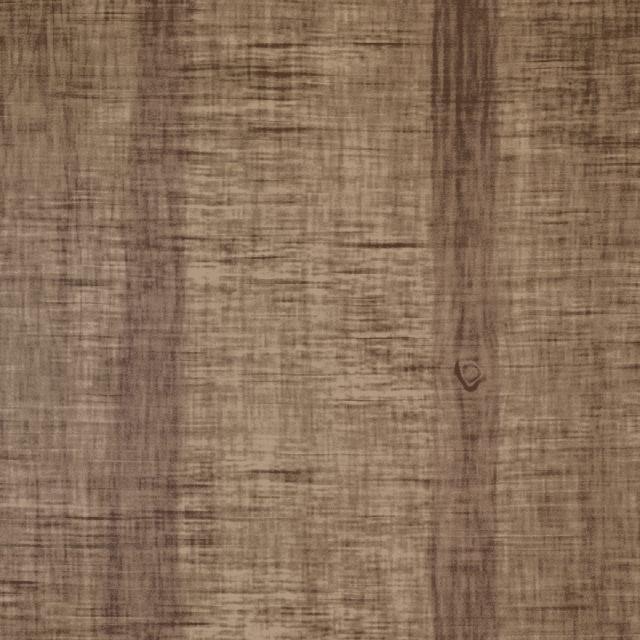
This texture is drawn by a WebGL 1 fragment shader. Its source:

```glsl
precision highp float;
// Dark walnut boards with vertical grain, rough horizontal saw marks and a knot.
uniform vec2 u_resolution;

float hash(vec2 p) {
  return fract(sin(dot(p, vec2(127.1, 311.7))) * 43758.5453);
}

float noise(vec2 p) {
  vec2 i = floor(p), f = fract(p);
  f = f * f * (3.0 - 2.0 * f);
  return mix(mix(hash(i), hash(i + vec2(1.0, 0.0)), f.x),
             mix(hash(i + vec2(0.0, 1.0)), hash(i + vec2(1.0, 1.0)), f.x), f.y);
}

float fbm(vec2 p) {
  float sum = 0.0, gain = 0.53;
  for (int i = 0; i < 4; i++) {
    sum += gain * noise(p);
    p = p * 2.03 + 17.3;
    gain *= 0.5;
  }
  return sum;
}

// Soft-edged strip between two x positions
float strip(float x, float left, float right, float soft) {
  return smoothstep(left - soft, left + soft, x) * (1.0 - smoothstep(right - soft, right + soft, x));
}

void main() {
  vec2 uv = gl_FragCoord.xy / u_resolution;

  // Board layout: the dark strip on the left leans with height
  float edge = uv.x + 0.008 * (noise(vec2(uv.y * 9.0, 3.0)) - 0.5);
  float lean = mix(0.155, 0.222, uv.y);
  float leftBoard = 1.0 - smoothstep(-0.015, 0.015, edge - lean);
  float leanStrip = strip(edge, lean, mix(0.278, 0.305, uv.y * uv.y), 0.01);
  float sawnBoard = strip(edge, 0.285, 0.675, 0.008);
  float knotBoard = strip(edge, 0.675, 0.778, 0.004);
  float rightBoard = smoothstep(0.774, 0.782, edge);

  // Grain bends around the knot
  vec2 toKnot = uv - vec2(0.737, 0.42);
  float knotDist = length(toKnot * vec2(1.0, 0.85));
  vec2 grain = uv;
  grain.x -= toKnot.x * 0.6 * exp(-dot(toKnot, toKnot) * 250.0);
  grain.x += 0.012 * (noise(vec2(uv.x * 5.0, uv.y * 4.0)) - 0.5);

  // Board tones and slow light changes
  float tone = 0.58 + 0.10 * sawnBoard - 0.17 * leanStrip - 0.13 * knotBoard - 0.02 * rightBoard;
  tone += 0.11 * strip(uv.x, 0.783, 0.825, 0.012) + 0.10 * strip(uv.x, 0.68, 0.71, 0.012);
  tone -= 0.16 * smoothstep(0.6, 1.0, uv.y) + 0.05 * smoothstep(0.3, 0.0, uv.y);
  tone -= 0.09 * smoothstep(0.85, 1.0, uv.x);
  tone += 0.16 * (fbm(vec2(grain.x * 11.0, uv.y * 2.2)) - 0.5);

  // Vertical grain, from broad streaks to fine fibres
  tone += 0.26 * (fbm(vec2(grain.x * 40.0, uv.y * 1.8 + 5.0)) - 0.5);
  tone += 0.18 * (noise(vec2(grain.x * 130.0, uv.y * 9.0)) - 0.5);
  tone += 0.26 * (noise(vec2(grain.x * 250.0, uv.y * 45.0)) - 0.5);

  // Arched figure on the left board, long dark veins on the knot board
  float figure = fbm(vec2(uv.x * 13.0, uv.y * 2.6 + 9.0));
  float arch = abs(fract(figure * 6.0) - 0.5) * 2.0;
  tone -= 0.17 * leftBoard * smoothstep(0.35, 0.0, arch) * noise(uv * vec2(9.0, 6.0));
  float vein = noise(vec2(grain.x * 95.0, uv.y * 2.4 + 2.0));
  tone -= 0.17 * knotBoard * smoothstep(0.55, 0.9, vein);

  // Saw marks: thin bowed cuts, broken into short nicks, in patches
  float sawn = 0.50 + 0.50 * sawnBoard + 0.18 * leftBoard + 0.25 * rightBoard - 0.12 * knotBoard;
  float bow = uv.y + 0.012 * noise(vec2(uv.x * 3.0, uv.y * 2.0)) + 0.002 * noise(uv * vec2(30.0, 12.0));
  float patches = smoothstep(0.25, 0.75, fbm(vec2(uv.x * 7.0, uv.y * 12.0 + 31.0)));
  float coarse = noise(vec2(uv.x * 5.0, bow * 105.0));
  float fine = noise(vec2(uv.x * 22.0 + 8.0, bow * 240.0));
  float nicks = noise(vec2(uv.x * 120.0, bow * 220.0 + 40.0));
  float cut = noise(vec2(uv.x * 7.0 + 50.0, bow * 175.0 + 11.0));
  tone += sawn * (0.17 * (coarse - 0.5) + 0.40 * (fine - 0.5)) * (0.5 + patches);
  tone += sawn * 0.26 * (nicks - 0.5) * (0.5 + patches);
  tone -= sawn * 0.42 * smoothstep(0.70, 0.95, cut) * (0.35 + 0.65 * patches) * (0.5 + nicks);
  float ridge = noise(vec2(uv.x * 6.0 + 20.0, bow * 190.0));
  tone += 0.15 * smoothstep(0.72, 0.97, ridge) * (1.0 - 0.4 * knotBoard);
  tone += 0.12 * (hash(floor(uv * 400.0)) - 0.5);

  // Main knot: pale halo and dark rings broken by noise
  float wobble = knotDist + 0.016 * (noise(uv * 60.0) - 0.5);
  float ring = smoothstep(0.006, 0.001, abs(wobble - 0.021));
  float core = smoothstep(0.004, 0.001, abs(wobble - 0.010));
  tone += 0.16 * smoothstep(0.055, 0.015, knotDist);
  tone -= 0.65 * ring * noise(uv * 45.0 + 6.0) + 0.35 * core * noise(uv * 70.0);

  // Small knot at the board edge
  vec2 toBud = (uv - vec2(0.793, 0.752)) * vec2(1.0, 2.2);
  tone -= 0.30 * smoothstep(0.026, 0.003, length(toBud) + 0.01 * noise(uv * 70.0));

  // Wood colours, with a cool sheen from the left and reddish dark boards
  tone = clamp(tone, 0.0, 1.0);
  vec3 color = mix(vec3(0.32, 0.225, 0.165), vec3(0.53, 0.425, 0.335), smoothstep(0.0, 0.55, tone));
  color = mix(color, vec3(0.69, 0.59, 0.49), smoothstep(0.42, 1.0, tone));
  vec2 toSheen = (uv - vec2(0.0, 0.45)) * vec2(2.6, 2.2);
  color += exp(-dot(toSheen, toSheen)) * vec3(-0.005, 0.015, 0.035);
  color += (leanStrip + knotBoard) * vec3(0.002, -0.002, 0.010);
  color.b -= 0.012 * smoothstep(0.3, 1.0, uv.y);
  gl_FragColor = vec4(color, 1.0);
}
```
